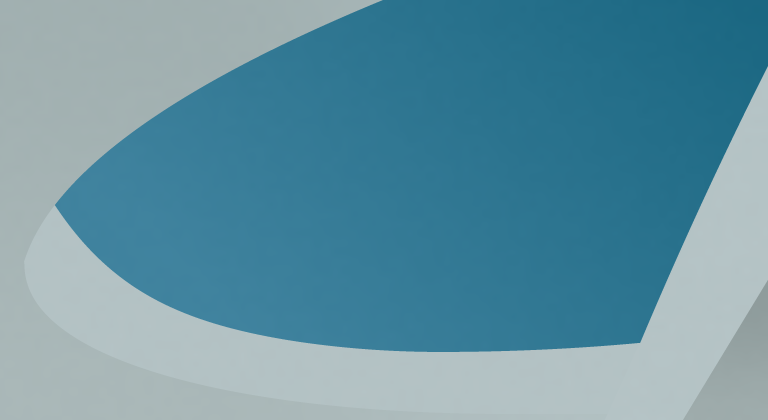
Write a WebGL 1 fragment shader that draws this background.

```glsl
precision highp float;
// A still blue opening cut into a pale plaster surface with a lighter rim.
// Each border is a short curve formula; colours are soft linear gradients,
// and every pixel averages a small grid of samples to smooth the edges.

#define ASPECT 1.8286
#define SAMPLES 4
#define RIM_POWER 2.22
#define MOTTLE 0.006
#define BLUE_LIGHT vec3(0.250, 0.512, 0.620)
#define BLUE_DEEP vec3(0.105, 0.405, 0.510)
#define PLASTER_DIM vec3(0.632, 0.690, 0.692)
#define PLASTER_LIT vec3(0.665, 0.720, 0.722)
#define RIM_COLOR vec3(0.703, 0.760, 0.768)
#define SHADE_COLOR vec3(0.560, 0.612, 0.612)

uniform vec2 u_resolution;

float hash(vec2 cell) {
  return fract(sin(dot(cell, vec2(127.1, 311.7))) * 43758.5453);
}

float valueNoise(vec2 p) {
  vec2 cell = floor(p);
  vec2 f = fract(p);
  f = f * f * (3.0 - 2.0 * f);
  float low = mix(hash(cell), hash(cell + vec2(1.0, 0.0)), f.x);
  float high = mix(hash(cell + vec2(0.0, 1.0)), hash(cell + 1.0), f.x);
  return mix(low, high, f.y);
}

// Parabola that bounds both the opening and the rim on the upper left
float upperLeftX(float y) {
  float v = max(y - 0.376, 0.0);
  return 0.057 + 0.311 * v + 1.697 * v * v;
}

// Outer foot of the rim: a superellipse that flattens to the right
float rimBottomY(float x) {
  float u = clamp((1.248 - x) / 1.19, 0.0, 1.0);
  return 0.376 - 0.362 * pow(1.0 - pow(u, RIM_POWER), 1.0 / RIM_POWER);
}

// Lower lip of the opening, steeper on the left than on the right
float lipY(float x) {
  float s = 1.048 - x;
  s = max(s, -0.67 * s);
  float s2 = s * s;
  return 0.162 + s2 * (0.21 + 0.29 * s2 * s2);
}

// Gently bowed right side of the opening
float rightSideX(float y) {
  float w = y - 0.183;
  return 1.524 + 0.42 * w + 0.063 * w * w;
}

vec3 scene(vec2 p) {
  float insideLeft = step(upperLeftX(p.y), p.x);

  // Plaster, fading into the rim along the lower right
  vec3 color = mix(PLASTER_DIM, PLASTER_LIT, smoothstep(1.0, 0.0, p.y));
  color = mix(color, RIM_COLOR, 0.8 * smoothstep(0.5, 1.5, p.x));

  // Rim and its faint fold towards the right-hand strip
  float rim = insideLeft * step(rimBottomY(p.x), p.y);
  float strip = step(1.44 + 0.455 * p.y, p.x);
  color = mix(color, RIM_COLOR, max(rim, strip));
  color += 0.005 * strip;

  // Blue opening
  float depth = clamp(dot(p, vec2(0.52, 0.5)) - 0.41, 0.0, 1.0);
  float opening = insideLeft * step(lipY(p.x), p.y)
                * step(p.x, rightSideX(p.y));
  color = mix(color, mix(BLUE_LIGHT, BLUE_DEEP, depth), opening);

  // Shaded corner beyond the strip
  float corner = step(1.626 + 0.607 * p.y, p.x);
  vec3 shade = SHADE_COLOR + 0.06 * smoothstep(0.3, 0.0, p.y);
  return mix(color, shade, corner);
}

void main() {
  vec2 scale = vec2(ASPECT, 1.0) / u_resolution;
  vec3 sum = vec3(0.0);
  for (int i = 0; i < SAMPLES; i++) {
    for (int j = 0; j < SAMPLES; j++) {
      vec2 offset = (vec2(float(i), float(j)) + 0.5) / float(SAMPLES) - 0.5;
      sum += scene((gl_FragCoord.xy + offset) * scale);
    }
  }
  vec3 color = sum / float(SAMPLES * SAMPLES);

  // Slight unevenness of the surface
  color += MOTTLE * (valueNoise(gl_FragCoord.xy * scale * 45.0) - 0.5);
  gl_FragColor = vec4(color, 1.0);
}
```
